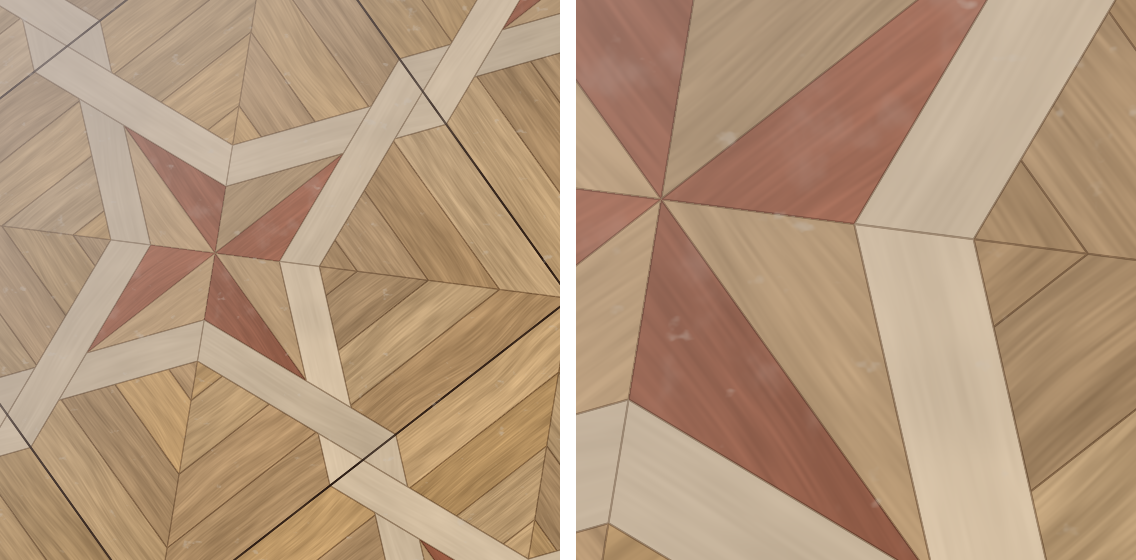
Left, the full canvas; right, a detail of the centre.
Reproduce this pattern procedurally as a WebGL 2 fragment shader.

```glsl
#version 300 es
precision highp float;

uniform vec2 u_resolution;
out vec4 fragColor;

const vec3 MAPLE = vec3(0.80, 0.72, 0.61);
const vec3 OAK_GOLD = vec3(0.71, 0.56, 0.365);
const vec3 OAK_PALE = vec3(0.73, 0.61, 0.455);
const vec3 OAK_BROWN = vec3(0.65, 0.52, 0.375);
const vec3 MAHOGANY = vec3(0.59, 0.355, 0.26);
const vec3 HAZE = vec3(0.71, 0.69, 0.71);
const vec3 GAP = vec3(0.16, 0.10, 0.07);

const vec2 TILE_CENTER = vec2(0.384, 0.548);
const mat2 TILE_AXES = mat2(0.635, -0.081, 0.107, 0.658); // half diagonals
const float BAND_SLOPE = 0.4142;
const float BAND_INNER = 0.181;
const float BAND_OUTER = 0.293;
const float PLANK_WIDTH = 0.2;

float hash(vec2 p) {
    return fract(sin(dot(p, vec2(12.9898, 78.233))) * 43758.5);
}

float noise(vec2 p) {
    vec2 i = floor(p), f = fract(p);
    f = f * f * (3.0 - 2.0 * f);
    return mix(mix(hash(i), hash(i + vec2(1, 0)), f.x),
               mix(hash(i + vec2(0, 1)), hash(i + vec2(1, 1)), f.x), f.y);
}

float fbm(vec2 p) {
    float sum = 0.0, amp = 0.5;
    for (int i = 0; i < 4; i++) {
        sum += amp * noise(p);
        p = p * 2.03 + 7.1;
        amp *= 0.5;
    }
    return sum;
}

// Signed wood figure: broad bands plus fine pores along the grain
float grain(float along, float across, float seed) {
    vec2 p = vec2(along, across) + seed * vec2(37.0, 19.0);
    float bend = 0.05 * noise(p * vec2(3.0, 5.0));
    float figure = fbm(vec2(p.x * 3.0, (p.y + bend) * 45.0));
    float pores = noise(vec2(p.x * 14.0, (p.y + bend) * 190.0));
    return (figure - 0.47) + 0.4 * (pores - 0.5);
}

vec3 wood(vec3 base, float figure, float strength, float seed) {
    float tone = 0.94 + 0.12 * hash(vec2(seed, 4.7));
    return base * (tone + strength * figure * vec3(0.9, 1.0, 1.15));
}

vec3 oak(float seed) {
    vec3 c = mix(OAK_GOLD, OAK_PALE, hash(vec2(seed, 1.3)));
    return mix(c, OAK_BROWN, 0.7 * step(0.68, hash(vec2(seed, 8.1))));
}

float below(float d, float px) {
    return 1.0 - smoothstep(-0.5 * px, 0.5 * px, d);
}

float line(float d, float halfWidth, float px) {
    return 1.0 - smoothstep(halfWidth, halfWidth + px, abs(d));
}

float bandDistance(float d) {
    float middle = 0.5 * (BAND_INNER + BAND_OUTER);
    return (abs(d - middle) - 0.5 * (BAND_OUTER - BAND_INNER)) / 1.082;
}

void main() {
    vec2 uv = gl_FragCoord.xy / u_resolution;
    float px = 1.5 / min(u_resolution.x, u_resolution.y);

    // Square tiles, measured along their diagonals
    vec2 q = inverse(TILE_AXES) * (uv - TILE_CENTER);
    vec2 st = vec2(q.x + q.y, q.y - q.x);
    vec2 id = floor(0.5 * (st + 1.0));
    st -= 2.0 * id;
    vec2 ab = 0.5 * vec2(st.x - st.y, st.x + st.y);
    float seed = hash(id + 0.31 * sign(ab) + 2.6);

    // The overlapping band swaps diagonals from quadrant to quadrant
    vec2 m = ab.x * ab.y > 0.0 ? abs(ab) : abs(ab.yx);
    float over = m.x - BAND_SLOPE * m.y;
    float under = m.y - BAND_SLOPE * m.x;
    float rim = m.x + m.y;
    float tip = m.x - m.y;

    // Planks parallel to the tile edges
    float side = step(0.0, tip);
    float plankSeed = seed + 0.13 * floor(rim / PLANK_WIDTH) + 0.57 * side;
    vec3 color = wood(oak(plankSeed), grain(tip, rim, plankSeed), 0.36, plankSeed);
    float plankEdge = (abs(fract(rim / PLANK_WIDTH + 0.5) - 0.5)) * PLANK_WIDTH / 1.414;
    float joint = 0.7 * line(plankEdge, 0.0006, px);

    // Four-pointed star with alternating dark facets
    float star = below((max(over, under) - BAND_INNER) / 1.082, px);
    float figure = grain(rim, tip, seed + side);
    vec3 dark = wood(MAHOGANY, figure, 0.3, seed);
    float scuff = smoothstep(0.52, 0.8, fbm(uv * vec2(34.0, 27.0)));
    dark = mix(dark, vec3(0.69, 0.53, 0.46), 0.4 * scuff);
    vec3 pale = wood(mix(OAK_PALE, OAK_BROWN, 0.45), figure, 0.25, seed + 0.4);
    color = mix(color, mix(pale, dark, below(-tip, px)), star);
    joint = mix(joint, 0.6 * line(tip / 1.414, 0.0006, px), star);

    // Interlaced pale bands, lower one first
    float underEdge = bandDistance(under);
    float underMask = below(underEdge, px);
    vec3 lower = wood(MAPLE, grain(m.x + BAND_SLOPE * m.y, under, seed), 0.1, seed + 0.2);
    color = mix(color, lower, underMask);
    joint = max(joint * (1.0 - underMask), 0.65 * line(underEdge, 0.0006, px));

    float overEdge = bandDistance(over);
    float overMask = below(overEdge, px);
    vec3 upper = wood(MAPLE, grain(m.y + BAND_SLOPE * m.x, over, seed + 0.6), 0.1, seed + 0.7);
    color = mix(color, upper, overMask);
    joint = max(joint * (1.0 - overMask), 0.65 * line(overEdge, 0.0006, px));

    // Mitre joints on the diagonals and open gaps between tiles
    joint = max(joint, 0.6 * line(min(m.x, m.y), 0.0006, px));
    color = mix(color, color * vec3(0.58, 0.50, 0.42), joint);
    float gapWear = 0.7 + 0.3 * noise(uv * 30.0);
    color = mix(color, GAP, gapWear * line((rim - 1.0) / 1.414, 0.0016, px));

    // Stains, pale scuffs and cool light from the upper left
    color *= 0.94 + 0.12 * fbm(uv * 9.0);
    float specks = smoothstep(0.70, 0.84, fbm(uv * vec2(45.0, 60.0) + 3.0));
    color = mix(color, vec3(0.80, 0.76, 0.71), 0.4 * specks);
    color = mix(color, HAZE, 0.48 * smoothstep(-0.5, 0.9, uv.y - uv.x));
    fragColor = vec4(color, 1.0);
}
```
